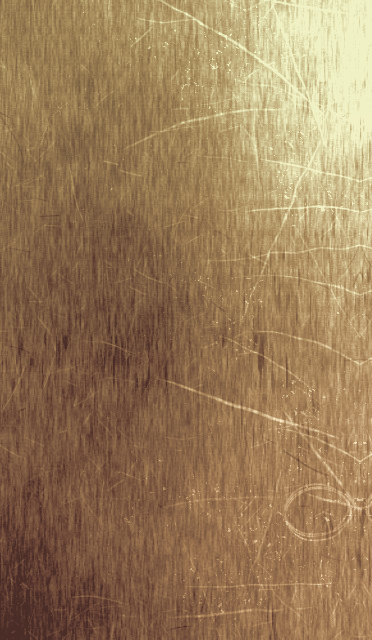
Reproduce this texture procedurally as a Shadertoy shader.

```glsl
// Worn brushed brass plate: vertical grain, corner glow, pale curved scratches and scuffs.
const int LONG_SCRATCHES = 24;
const int RINGS = 3;
const float MIRROR_X = 0.5625;               // scratches fold over at this line
const float BASE_TONE = 1.95;                // position on the brass ramp
const float GLOW = 3.5;
const float STAIN = 2.0;
const float GRAIN = 2.3;
const float SCRATCH_TONE = 2.5;
const vec2 STREAK_FREQ = vec2(310.0, 26.0);
const vec2 HAIR_FREQ = vec2(500.0, 85.0);
const vec2 RING_CENTER = vec2(0.497, 0.2);
const vec2 RING_RADII = vec2(0.054, 0.038);
const vec3 OLIVE_TINT = vec3(0.98, 1.02, 0.99);
const vec3 RED_TINT = vec3(1.02, 0.97, 0.99);
const vec3 BRASS[8] = vec3[8](
    vec3(0.29, 0.18, 0.16), vec3(0.42, 0.29, 0.22), vec3(0.50, 0.38, 0.27), vec3(0.59, 0.46, 0.31),
    vec3(0.68, 0.55, 0.37), vec3(0.77, 0.67, 0.49), vec3(0.87, 0.81, 0.64), vec3(0.96, 0.93, 0.78));

float hash(vec2 p) { return fract(sin(dot(p, vec2(127.1, 311.7))) * 43758.5453); }
vec4 hash4(vec2 p) { return vec4(hash(p), hash(p + 17.3), hash(p + 41.9), hash(p + 73.7)); }
float noise(vec2 p) {
    vec2 i = floor(p), f = fract(p);
    f = f * f * (3.0 - 2.0 * f);
    return mix(mix(hash(i), hash(i + vec2(1, 0)), f.x),
               mix(hash(i + vec2(0, 1)), hash(i + vec2(1, 1)), f.x), f.y);
}
vec3 brassRamp(float tone) {
    float t = clamp(tone + 1.0, 0.0, 6.999);
    int k = int(t);
    return mix(BRASS[k], BRASS[k + 1], fract(t));
}
// Soft-edged line of half width w at distance d
float stroke(float d, float w, float px) { return 1.0 - smoothstep(w - px, w + px, d); }

// Tapered, bent scratch around the origin
float scratch(vec2 p, float angle, float halfLen, float bend, float w, float px) {
    float c = cos(angle), s = sin(angle);
    vec2 q = vec2(c * p.x + s * p.y, c * p.y - s * p.x);
    float slope = 2.0 * bend * q.x;
    float d = abs(q.y - bend * q.x * q.x) / sqrt(1.0 + slope * slope);
    float taper = max(1.0 - q.x * q.x / (halfLen * halfLen), 0.0);
    return stroke(d, w * (0.4 + 0.6 * taper), px) * smoothstep(0.0, 0.35, taper);
}
// Large arcs, mostly shallow, every third one steep
float longScratches(vec2 p, float px) {
    float sum = 0.0;
    for (int i = 0; i < LONG_SCRATCHES; i++) {
        float id = float(i);
        vec4 h = hash4(vec2(id, 3.7)), g = hash4(vec2(id, 9.1));
        bool steep = i % 3 == 0;
        vec2 center = vec2(mix(0.16, 0.56, sqrt(h.x)), (id + h.y) / float(LONG_SCRATCHES));
        float angle = steep ? mix(1.1, 2.3, h.z) : mix(-0.6, 0.45, h.z);
        float bend = steep ? h.w - 0.5 : mix(-1.8, 0.2, h.w);
        float line = scratch(p - center, angle, mix(0.06, 0.2, g.x), bend, mix(0.0006, 0.0024, g.y), px);
        sum = max(sum, line * mix(0.4, 1.0, g.z));
    }
    return sum;
}
// Short nicks, one per cell at most; a share of them is dark
float nicks(vec2 p, float cell, float seed, float px) {
    float sum = 0.0;
    for (int k = 0; k < 9; k++) {
        vec2 id = floor(p / cell) + vec2(k % 3 - 1, k / 3 - 1);
        vec4 h = hash4(id + seed), g = hash4(id + seed + 5.5);
        if (g.x > 0.9 * noise(id * cell * 7.0 + seed)) continue;
        float line = scratch(p - (id + h.xy) * cell, h.z * 3.14159, cell * mix(0.2, 0.9, h.w),
                             (g.y - 0.5) * 9.0, mix(0.0004, 0.0015, g.z * g.z), px);
        sum += line * (g.w < 0.1 ? -0.8 : mix(0.2, 0.9, g.w));
    }
    return sum;
}
// Ragged flecks, crowded where the plate is worn
float scuffs(vec2 p) {
    float worn = smoothstep(0.4, 0.85, noise(p * 13.0 + 4.0)) * smoothstep(0.02, 0.4, p.x);
    vec2 q = mat2(0.8, 0.6, -0.6, 0.8) * p;
    float ragged = 0.55 * noise(q * 190.0) + 0.45 * noise(q * 430.0 + 9.0);
    float cut = mix(0.86, 0.71, worn);
    return smoothstep(cut, cut + 0.12, ragged);
}
// Overlapping ellipses scraped near the mirror line
float rings(vec2 p, float px) {
    float sum = 0.0;
    for (int i = 0; i < RINGS; i++) {
        vec4 h = hash4(vec2(float(i), 21.0)) - 0.5;
        vec2 r = RING_RADII * (1.0 + 0.2 * h.zw);
        float d = abs(length((p - RING_CENTER - 0.008 * h.xy) / r) - 1.0) * r.y;
        sum = max(sum, stroke(d, 0.0009, px) * 0.85);
    }
    return sum;
}
void mainImage(out vec4 fragColor, in vec2 fragCoord) {
    vec2 p = fragCoord / iResolution.y;
    float px = 1.0 / iResolution.y;
    // Broad light and shade
    vec2 toGlow = p - vec2(0.6, 0.92), toStain = (p - vec2(0.19, 0.53)) * vec2(1.1, 0.9);
    float tone = BASE_TONE + GLOW * exp(-9.0 * dot(toGlow, toGlow));
    tone -= STAIN * exp(-24.0 * dot(toStain, toStain)) + 2.5 * exp(-13.0 * dot(p, p));
    tone += 0.9 * smoothstep(0.25, 0.58, p.x);
    tone += 0.9 * (noise(p * 6.0) - 0.5) + 0.6 * (noise(p * 23.0 + 3.0) - 0.5);
    // Vertical brushing, fine grit and dark gouges
    float streak = noise(p * STREAK_FREQ) - 0.5;
    float hair = noise(p * HAIR_FREQ + 31.0) - 0.5;
    float grit = noise(p * 560.0) - 0.5;
    tone += GRAIN * (0.5 * streak + 0.65 * hair + 0.4 * grit);
    float gouge = smoothstep(0.7, 0.92, noise(p * vec2(270.0, 30.0) + 8.0));
    tone -= 1.3 * gouge * smoothstep(0.45, 0.8, noise(p * 7.0 + 12.0));
    // Scratches, broken up along their length
    vec2 m = vec2(MIRROR_X - abs(p.x - MIRROR_X), p.y);
    vec2 bent = m + 0.006 * (vec2(noise(m * 28.0), noise(m * 28.0 + 50.0)) - 0.5);
    float marks = max(longScratches(bent, px), rings(bent, px)) * (0.45 + 0.8 * noise(m * 130.0));
    marks += 0.7 * nicks(bent, 0.06, 1.0, px) + 0.6 * nicks(bent, 0.024, 7.0, px);
    marks += 0.8 * scuffs(m);
    tone += SCRATCH_TONE * clamp(marks, -1.0, 1.1);
    // Olive tint above, reddish tint below
    vec3 tint = mix(RED_TINT, OLIVE_TINT, smoothstep(0.1, 0.95, p.y));
    fragColor = vec4(clamp(brassRamp(tone) * tint, 0.0, 1.0), 1.0);
}
```
